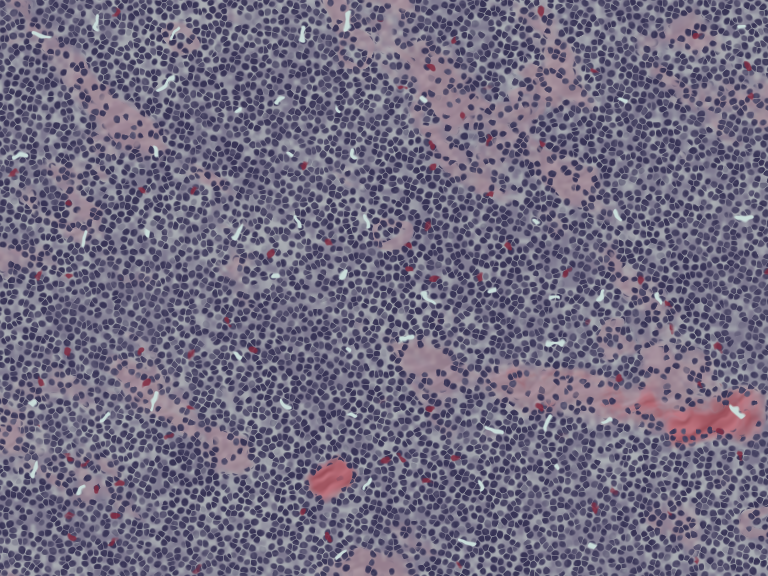
This texture is drawn by a Shadertoy shader. Its source:

```glsl
// Stained lymphoid tissue: packed dark nuclei, pink stroma, red cells and pale clefts.

const float NUCLEI_PER_HEIGHT = 76.0;
const float NUCLEUS_RADIUS = 0.46;   // in nucleus grid cells
const float NUCLEUS_BLUR = 0.17;
const float CLEFTS_PER_HEIGHT = 9.0;
const float CLEFT_SHARE = 0.42;
const float RED_CELLS_PER_HEIGHT = 22.0;
const float RED_CELL_SHARE = 0.09;
const float RINGS_PER_HEIGHT = 4.0;
const float RING_SHARE = 0.3;

const vec3 NUCLEUS_DARK = vec3(0.215, 0.200, 0.335);
const vec3 NUCLEUS_PALE = vec3(0.400, 0.385, 0.490);
const vec3 CYTOPLASM_DEEP = vec3(0.490, 0.470, 0.560);
const vec3 CYTOPLASM_LIGHT = vec3(0.670, 0.685, 0.705);
const vec3 STROMA_PINK = vec3(0.645, 0.530, 0.580);
const vec3 FIBRE_RED = vec3(0.680, 0.350, 0.395);
const vec3 RED_CELL = vec3(0.500, 0.160, 0.250);
const vec3 CLEFT_WHITE = vec3(0.790, 0.865, 0.855);

vec4 hash4(vec2 p) {
    vec4 q = fract(p.xyxy * vec4(0.1031, 0.1030, 0.0973, 0.1099));
    q += dot(q, q.wzxy + 33.33);
    return fract((q.xxyz + q.yzzw) * q.zywx);
}

float noise(vec2 p) {
    vec2 i = floor(p), f = fract(p);
    f = f * f * (3.0 - 2.0 * f);
    return mix(mix(hash4(i).x, hash4(i + vec2(1, 0)).x, f.x),
               mix(hash4(i + vec2(0, 1)).x, hash4(i + vec2(1, 1)).x, f.x), f.y);
}

float fbm(vec2 p) {
    float sum = 0.0, gain = 0.533;
    for (int i = 0; i < 4; i++) {
        sum += gain * noise(p);
        p = mat2(1.6, 1.2, -1.2, 1.6) * p + 7.3;
        gain *= 0.5;
    }
    return sum;
}

mat2 rotation(float angle) {
    float c = cos(angle), s = sin(angle);
    return mat2(c, s, -s, c);
}

float segment(vec2 p, vec2 a, vec2 b) {
    vec2 ab = b - a;
    return length(p - a - ab * clamp(dot(p - a, ab) / dot(ab, ab), 0.0, 1.0));
}

// Returns coverage and staining depth of the nearest nucleus.
vec2 nuclei(vec2 p, float density) {
    vec2 base = floor(p);
    float nearest = 9.0, second = 9.0;
    vec2 nearestId = base;
    for (int y = -1; y <= 1; y++)
    for (int x = -1; x <= 1; x++) {
        vec2 id = base + vec2(x, y);
        vec4 h = hash4(id);
        vec2 q = rotation(6.28 * h.z) * (p - id - 0.5 - 0.78 * (h.xy - 0.5));
        float d = length(q * vec2(0.92, 1.1));
        if (d < nearest) {
            second = nearest;
            nearest = d;
            nearestId = id;
        } else second = min(second, d);
    }
    vec4 h = hash4(nearestId + 91.7);
    float radius = NUCLEUS_RADIUS * mix(0.84, 1.14, h.x);
    float cover = 1.0 - smoothstep(radius - NUCLEUS_BLUR, radius + NUCLEUS_BLUR, nearest);
    cover *= mix(0.35, 1.0, smoothstep(0.0, 0.22, second - nearest));
    cover *= smoothstep(-0.06, 0.06, density - h.y);
    return vec2(cover, mix(0.25, 1.0, sqrt(h.z)));
}

// Sparse wavy clefts, one at most in each coarse cell.
float clefts(vec2 p) {
    vec2 g = p * CLEFTS_PER_HEIGHT, id = floor(g);
    vec4 h = hash4(id + 17.0), k = hash4(id + 53.0);
    vec2 q = rotation(6.28 * h.z) * (g - id - 0.5 - 0.5 * (h.xy - 0.5)) / CLEFTS_PER_HEIGHT;
    q += 0.009 * (vec2(noise(p * 85.0), noise(p * 85.0 + 40.0)) - 0.5);
    float halfLength = mix(0.003, 0.016, k.x * k.x);
    float d = segment(q, vec2(-halfLength, 0.0), vec2(halfLength, 0.0));
    return step(h.w, CLEFT_SHARE) * (1.0 - smoothstep(0.0015, 0.0055, d));
}

float redCells(vec2 p, float stroma) {
    vec2 g = p * RED_CELLS_PER_HEIGHT, id = floor(g);
    vec4 h = hash4(id + 131.0);
    vec2 q = rotation(6.28 * h.z) * (g - id - 0.5 - 0.5 * (h.xy - 0.5));
    float d = length(q * vec2(0.8, 1.35)) + 0.16 * (noise(p * 150.0) - 0.5);
    float share = RED_CELL_SHARE + 0.2 * stroma;
    return smoothstep(-0.02, 0.02, share - h.w) * (1.0 - smoothstep(0.07, 0.19, d));
}

// Small round vessels with a pink wall.
float rings(vec2 p) {
    vec2 g = p * RINGS_PER_HEIGHT, id = floor(g);
    vec4 h = hash4(id + 211.0);
    vec2 q = g - id - 0.5 - 0.5 * (h.xy - 0.5);
    float d = length(q) + 0.1 * (noise(p * 38.0) - 0.5);
    return step(h.w, RING_SHARE) * (1.0 - smoothstep(0.015, 0.05, abs(d - mix(0.06, 0.11, h.z))));
}

void mainImage(out vec4 fragColor, in vec2 fragCoord) {
    vec2 p = fragCoord / iResolution.y;
    vec2 wavy = p + 0.05 * (vec2(fbm(p * 13.0), fbm(p * 13.0 + 50.0)) - 0.5);

    // Stroma, with a fibrous band at the right and a plug below the middle
    float band = 1.0 - smoothstep(0.008, 0.055, segment(wavy, vec2(0.87, 0.33), vec2(1.30, 0.28)));
    float plug = 1.0 - smoothstep(0.016, 0.036, segment(wavy, vec2(0.56, 0.16), vec2(0.59, 0.17)));
    float bundle = 1.0 - smoothstep(0.012, 0.036, segment(wavy, vec2(1.19, 0.26), vec2(1.27, 0.28)));
    float patches = smoothstep(0.58, 0.76, fbm(rotation(0.7) * wavy * vec2(6.0, 12.0) + 3.0));
    float stroma = max(max(0.85 * patches, 0.7 * rings(p)), max(band, plug));
    float fibre = noise(rotation(-0.5) * wavy * vec2(28.0, 130.0));
    float redness = max(max(plug, bundle), band * smoothstep(0.4, 0.8, fbm(wavy * 22.0)));

    // Cytoplasm and stroma
    float mottling = 0.6 * noise(p * 105.0) + 0.4 * fbm(p * 9.0 + 20.0);
    vec3 color = mix(CYTOPLASM_DEEP, CYTOPLASM_LIGHT, smoothstep(0.18, 0.88, mottling));
    color = mix(color, STROMA_PINK + 0.08 * (fibre - 0.5), 0.85 * stroma);
    color = mix(color, FIBRE_RED + 0.18 * (fibre - 0.5), 0.85 * redness);

    // Nuclei
    float density = 0.93 - 0.62 * stroma - 0.3 * redness;
    vec2 nucleus = nuclei(rotation(0.4) * p * NUCLEI_PER_HEIGHT + 40.0, density);
    float stain = nucleus.y + 0.4 * (noise(p * 230.0) - 0.5) + 0.5 * (fbm(p * 7.0) - 0.5);
    color = mix(color, mix(NUCLEUS_PALE, NUCLEUS_DARK, clamp(stain, 0.0, 1.0)), nucleus.x);

    // Red cells and clefts
    color = mix(color, RED_CELL, 0.85 * redCells(p, stroma));
    color = mix(color, CLEFT_WHITE, clefts(p));
    fragColor = vec4(color, 1.0);
}
```
